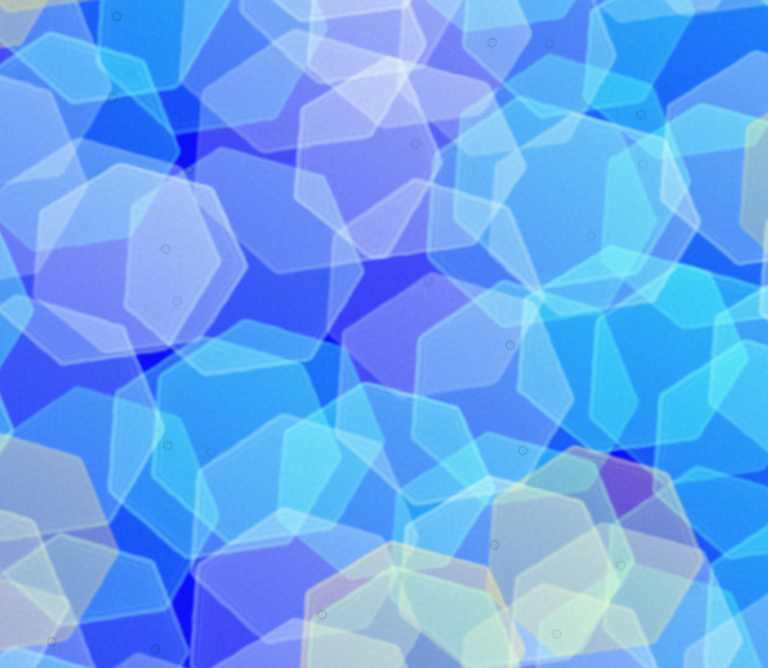
Reproduce this background procedurally as a WebGL 1 fragment shader.

```glsl
precision highp float;
uniform vec2 u_resolution;

const float SECTOR = 6.2831853 / 7.0;

vec3 hash3(vec2 p) {
  vec3 k = vec3(dot(p, vec2(127.1, 311.7)), dot(p, vec2(269.5, 183.3)), dot(p, vec2(419.2, 371.9)));
  return fract(sin(k) * 43758.5453);
}

float gradientNoise(vec2 p) {
  vec2 i = floor(p), f = fract(p);
  vec2 u = f * f * f * (f * (f * 6.0 - 15.0) + 10.0);
  vec2 e = vec2(0.0, 1.0);
  float a = dot(hash3(i).xy * 2.0 - 1.0, f);
  float b = dot(hash3(i + e.yx).xy * 2.0 - 1.0, f - e.yx);
  float c = dot(hash3(i + e.xy).xy * 2.0 - 1.0, f - e.xy);
  float d = dot(hash3(i + e.yy).xy * 2.0 - 1.0, f - e.yy);
  return mix(mix(a, b, u.x), mix(c, d, u.x), u.y);
}

// Signed distance to a heptagon with rounded corners
float heptagon(vec2 p, float radius, float rounding) {
  float a = mod(atan(p.y, p.x) + 0.07, SECTOR) - 0.5 * SECTOR;
  vec2 q = length(p) * vec2(cos(a), abs(sin(a)));
  float inner = radius * cos(0.5 * SECTOR) - rounding;
  vec2 v = vec2(q.x - inner, max(q.y - inner * tan(0.5 * SECTOR), 0.0));
  return length(max(v, 0.0)) + min(v.x, 0.0) - rounding;
}

// Thin soft line around distance zero
float line(float d, float width) {
  return exp(-d * d / (width * width));
}

// Multiplies together the darkness left by every overlapping light disc
vec3 discDarkness(vec2 uv, out float blueLoss) {
  const float CELL = 0.172;
  vec2 base = floor(uv / CELL);
  float wobble = gradientNoise(uv * 45.0) * 0.002;
  vec3 dark = vec3(1.0);
  blueLoss = 1.0;
  for (int y = -2; y <= 2; y++) {
    for (int x = -2; x <= 2; x++) {
      vec2 id = base + vec2(float(x), float(y));
      vec3 place = hash3(id + 17.0);
      vec3 look = hash3(id + 71.3);
      if (place.z > 0.82) continue;

      vec2 p = uv - (id + place.xy) * CELL;
      p.y *= 1.0 + 0.16 * look.z * look.z;
      float d = heptagon(p, mix(0.165, 0.195, look.y), 0.015) + wobble;
      float fill = smoothstep(0.004, -0.004, d);

      // Cyan, lavender or warm grey light
      vec3 tint = mix(vec3(0.06, 0.37, 0.1), vec3(0.25, 0.29, 0.1), smoothstep(0.25, 0.5, look.x));
      float warm = step(0.86, look.x);
      tint = mix(tint, vec3(0.36, 0.28, 0.0), warm);
      tint *= mix(0.78, 1.15, look.z) * (1.0 + 1.1 * dot(p, vec2(0.6, 0.8)));

      // Bright rim, soft inner glow and faint diffraction lines
      float side = 0.6 + 0.4 * dot(normalize(p + 1e-4), vec2(cos(look.y * 6.28), sin(look.y * 6.28)));
      float rim = 0.11 * line(d + 0.003, 0.004) + 0.06 * fill * exp(d * 80.0);
      rim += 0.03 * line(d + 0.014, 0.0016) - 0.02 * line(d + 0.010, 0.0016);
      vec3 light = tint * fill + rim * side * vec3(0.8, 1.0, 0.3);
      dark *= 1.0 - clamp(light, 0.0, 0.9);
      blueLoss *= 1.0 - 0.13 * warm * fill;
    }
  }
  return dark;
}

// Sparse small rings of dust
float dust(vec2 uv) {
  vec2 cell = uv / 0.1;
  vec3 h = hash3(floor(cell) + 5.0);
  float r = length(fract(cell) - mix(vec2(0.15), vec2(0.85), h.xy)) * 0.1;
  float ring = line(r - 0.006, 0.0016) + 0.5 * line(r, 0.002);
  return ring * smoothstep(0.7, 1.0, h.z);
}

void main() {
  vec2 uv = gl_FragCoord.xy / u_resolution.y;
  float blueLoss;
  vec3 dark = discDarkness(uv, blueLoss);
  vec3 color = 1.0 - dark * vec3(0.95, 0.94, 0.02);
  color.b *= 0.985 * max(blueLoss, 0.76);

  // Dust and fine grain
  color *= 1.0 - 0.13 * dust(uv);
  color += 0.025 * gradientNoise(uv * 150.0) * vec3(1.0, 1.0, 0.4);
  gl_FragColor = vec4(clamp(color, 0.0, 1.0), 1.0);
}
```
